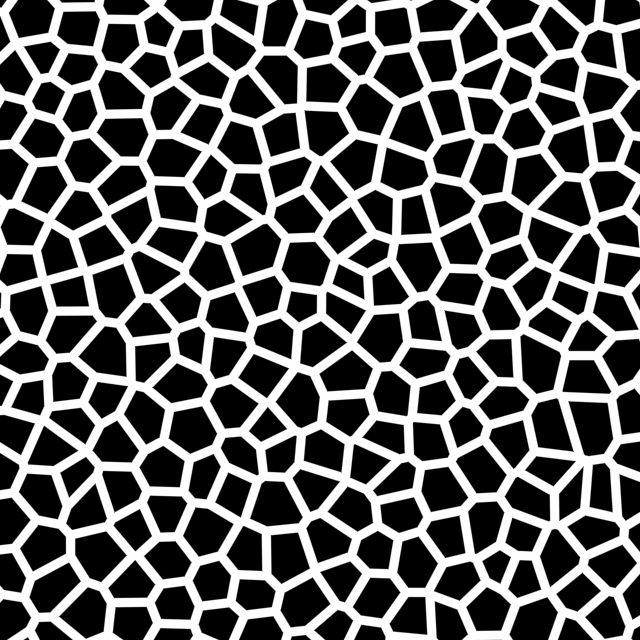
Write a three.js fragment shader that draws this pattern.

```glsl
// Irregular Voronoi mesh: even white struts between black polygonal cells.
varying vec2 vUv;

const vec3  CELL_COLOR  = vec3(0.0);
const vec3  STRUT_COLOR = vec3(0.995);
const vec2  GRID_COUNT  = vec2(14.0, 16.0); // cells across and up
const float JITTER      = 0.027;            // largest shift of a cell centre
const float STRUT_WIDTH = 0.0145;
const float SOFTNESS    = 0.0026;           // width of the smoothed edge
const float GRID_ANGLE  = 0.42;             // turns the rows off the canvas axes
const vec2  GRID_OFFSET = vec2(3.37, 2.61);
const float TAU         = 6.2831853;

vec2 hash2(vec2 p) {
  vec3 q = fract(p.xyx * vec3(0.1031, 0.1030, 0.0973));
  q += dot(q, q.yzx + 33.33);
  return fract((q.xx + q.yz) * q.zy);
}

// Cell centre: staggered rows, each point moved within a small disk.
vec2 cellCentre(vec2 id) {
  vec2 rnd = hash2(id);
  float angle = TAU * rnd.x;
  float stagger = 0.5 * mod(id.y, 2.0) - 0.25;
  vec2 base = (id + vec2(0.5 + stagger, 0.5)) / GRID_COUNT;
  return base + JITTER * sqrt(rnd.y) * vec2(cos(angle), sin(angle));
}

// Distance from p to the closest border between two cells.
float borderDistance(vec2 p) {
  vec2 home = floor(p * GRID_COUNT);
  vec2 nearest = vec2(0.0);
  float nearestSq = 1e3;

  // Find the owning cell.
  for (int j = -2; j <= 2; j++) {
    for (int i = -2; i <= 2; i++) {
      vec2 toCentre = cellCentre(home + vec2(float(i), float(j))) - p;
      float distSq = dot(toCentre, toCentre);
      if (distSq < nearestSq) {
        nearestSq = distSq;
        nearest = toCentre;
      }
    }
  }

  // Measure to the bisector with every neighbour.
  float border = 1.0;
  for (int j = -2; j <= 2; j++) {
    for (int i = -2; i <= 2; i++) {
      vec2 toCentre = cellCentre(home + vec2(float(i), float(j))) - p;
      vec2 between = toCentre - nearest;
      if (dot(between, between) > 1e-7) {
        border = min(border, dot(0.5 * (toCentre + nearest), normalize(between)));
      }
    }
  }
  return border;
}

void main() {
  float c = cos(GRID_ANGLE);
  float s = sin(GRID_ANGLE);
  vec2 p = mat2(c, s, -s, c) * vUv + GRID_OFFSET;

  float edge = borderDistance(p) - 0.5 * STRUT_WIDTH;
  float strut = 1.0 - smoothstep(-0.5 * SOFTNESS, 0.5 * SOFTNESS, edge);
  gl_FragColor = vec4(mix(CELL_COLOR, STRUT_COLOR, strut), 1.0);
}
```
